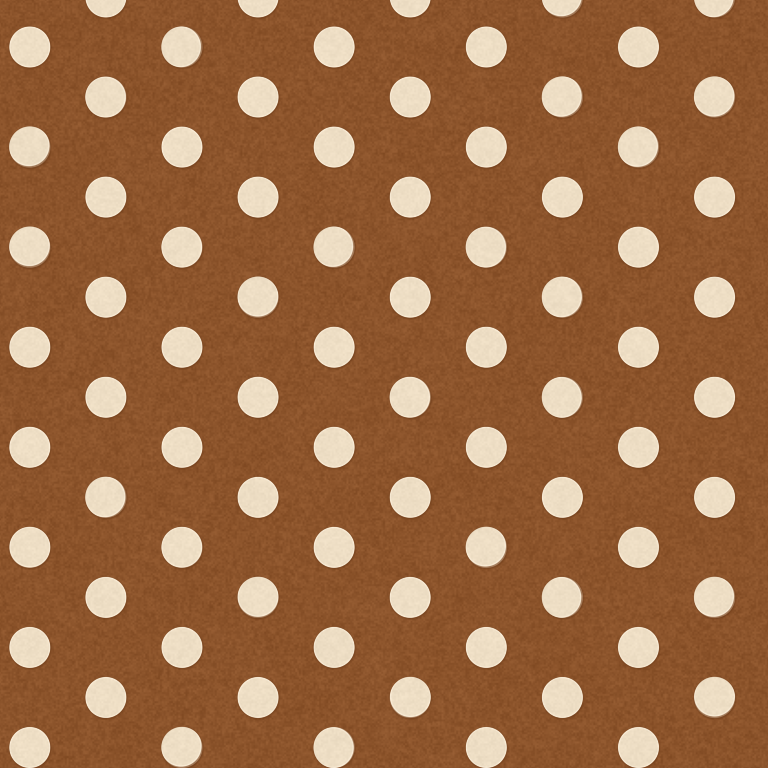
Write a three.js fragment shader that draws this pattern.

```glsl
varying vec2 vUv;

float hash(vec2 p) {
  vec3 q = fract(p.xyx * vec3(0.1031, 0.1030, 0.0973));
  q += dot(q, q.yzx + 33.33);
  return fract((q.x + q.y) * q.z);
}

float noise(vec2 p) {
  vec2 i = floor(p), f = fract(p);
  f = f * f * (3.0 - 2.0 * f);
  return mix(mix(hash(i), hash(i + vec2(1.0, 0.0)), f.x),
             mix(hash(i + vec2(0.0, 1.0)), hash(i + vec2(1.0, 1.0)), f.x), f.y);
}

// Antialiased coverage of a disc centred on the origin
float disc(vec2 p, float radius, float softness) {
  return 1.0 - smoothstep(-softness, softness, length(p) - radius);
}

void main() {
  float edge = max(0.7 * fwidth(vUv.x), 0.0004);
  float radius = 0.0268;

  // Staggered grid: every other column is raised by half a row
  vec2 cell = vec2(0.09907, 0.1303);
  vec2 grid = (vUv - vec2(0.0388, 0.0267)) / cell;
  float column = floor(grid.x + 0.5);
  grid.y -= 0.5 * mod(column, 2.0);
  vec2 id = vec2(column, floor(grid.y + 0.5));
  vec2 p = (grid - id) * cell;

  // Fine paper grain over faint broad mottling
  float grain = 0.6 * noise(vUv * 420.0) + 0.4 * noise(vUv * 210.0 + 37.0) - 0.5;
  float mottle = noise(vUv * 24.0) + noise(vUv * 70.0 + 11.0) - 1.0;

  // Brown ground with a thin shadow below and right of each dot
  vec3 color = vec3(0.548, 0.328, 0.168) + vec3(0.10, 0.085, 0.07) * grain + 0.009 * mottle;
  float shadow = disc(p - vec2(0.0005, -0.0010), radius + 0.0006, 0.0022);
  color = mix(color, vec3(0.43, 0.23, 0.09), 0.7 * shadow);

  // Some dots are printed slightly off, leaving a tan crescent
  float seed = hash(id + 19.0);
  float angle = mix(-2.0, 0.2, hash(id + 53.0));
  float slip = 0.0022 * smoothstep(0.55, 0.95, seed);
  vec2 inkPos = p + slip * vec2(cos(angle), sin(angle));
  float base = disc(p, radius, edge);
  float ink = base * disc(inkPos, radius, edge);
  color = mix(color, vec3(0.64, 0.48, 0.35) + 0.06 * grain, base);

  // Cream face with a paler rim
  float rim = smoothstep(radius - 0.0028, radius - 0.0008, length(inkPos));
  vec3 cream = mix(vec3(0.932, 0.870, 0.770), vec3(0.98, 0.93, 0.85), 0.75 * rim);
  cream += 0.05 * grain + 0.006 * mottle;
  color = mix(color, cream, ink);

  gl_FragColor = vec4(color, 1.0);
}
```
